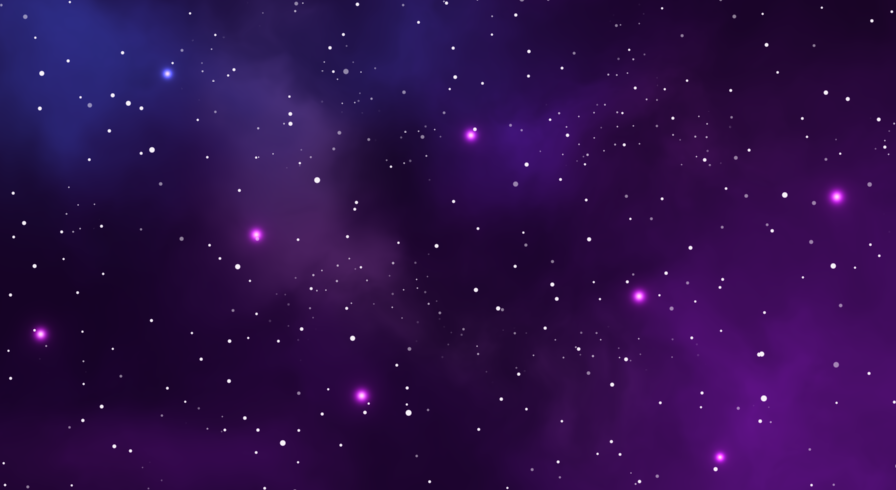
A Shadertoy shader for this texture:

```glsl
// Deep violet nebula with blue haze, dusty lanes, sharp white stars and glowing magenta suns.

float hash(vec2 p) {
    vec3 q = fract(vec3(p.xyx) * 0.1031);
    q += dot(q, q.yzx + 33.33);
    return fract((q.x + q.y) * q.z);
}

float noise(vec2 p) {
    vec2 i = floor(p), f = fract(p);
    f = f * f * f * (f * (f * 6.0 - 15.0) + 10.0);
    return mix(mix(hash(i), hash(i + vec2(1, 0)), f.x),
               mix(hash(i + vec2(0, 1)), hash(i + vec2(1, 1)), f.x), f.y);
}

float fbm(vec2 p) {
    float sum = 0.0, amp = 0.5;
    for (int i = 0; i < 5; i++) {
        sum += amp * noise(p);
        p = mat2(1.6, 1.2, -1.2, 1.6) * p + 17.3;
        amp *= 0.48;
    }
    return sum;
}

// Soft elliptical cloud
float blob(vec2 p, vec2 center, vec2 size) {
    vec2 d = (p - center) / size;
    return exp(-dot(d, d));
}

float segment(vec2 p, vec2 a, vec2 b) {
    vec2 ab = b - a;
    return length(p - a - ab * clamp(dot(p - a, ab) / dot(ab, ab), 0.0, 1.0));
}

vec3 nebula(vec2 p) {
    vec2 warp = vec2(fbm(p * 3.0 + 4.0), fbm(p * 3.0 + 41.0)) - 0.5;
    vec2 q = p + 0.28 * warp;
    float wisps = smoothstep(0.25, 0.72, fbm(q * 4.5 + 9.0));
    float billow = smoothstep(0.22, 0.75, fbm(q * 2.2 + 23.0));

    // Purple body, brighter to the right and below
    vec3 col = vec3(0.095, 0.012, 0.165);
    col += vec3(0.10, 0.022, 0.13) * (0.25 + billow) * smoothstep(0.1, 1.3, p.x);
    col += vec3(0.17, 0.035, 0.22) * blob(q, vec2(1.62, 0.17), vec2(0.42, 0.24)) * (0.5 + 0.5 * billow);
    col += vec3(0.10, 0.02, 0.12) * blob(q, vec2(0.25, 0.03), vec2(0.35, 0.13));
    col += vec3(0.12, 0.045, 0.24) * blob(q, vec2(1.07, 0.77), vec2(0.15, 0.16)) * (0.5 + 0.6 * wisps);

    // Blue haze along the top left
    float blue = blob(q, vec2(0.25, 0.88), vec2(0.42, 0.21))
               + 0.65 * blob(q, vec2(0.86, 0.94), vec2(0.22, 0.18));
    col += vec3(0.08, 0.165, 0.36) * blue * (0.65 + 0.4 * billow);

    // Mauve dust lane and the cloud at upper right
    float lane = min(segment(q, vec2(0.54, 0.95), vec2(0.58, 0.50)),
                     segment(q, vec2(0.58, 0.50), vec2(1.25, 0.20)));
    col += vec3(0.13, 0.095, 0.12) * exp(-lane * lane / 0.011) * (0.15 + 0.85 * wisps);
    col += vec3(0.11, 0.045, 0.10) * blob(q, vec2(1.50, 0.72), vec2(0.27, 0.20)) * (0.3 + 0.7 * wisps);

    // Dark voids
    col *= 1.0 - 0.4 * blob(q, vec2(1.83, 1.0), vec2(0.28, 0.2));
    col *= 1.0 - 0.3 * blob(q, vec2(0.72, 0.66), vec2(0.13, 0.12));
    return col * (0.88 + 0.2 * wisps);
}

// One sharp disc per occupied grid cell; returns its coverage
float stars(vec2 p, float cell, float share, vec2 radii, float seed) {
    vec2 id = floor(p / cell);
    vec2 key = id + seed;
    vec2 spot = (id + 0.1 + 0.8 * vec2(hash(key + 3.7), hash(key + 71.3))) * cell;
    float size = hash(key + 29.1);
    float r = mix(radii.x, radii.y, size * size * size);
    float px = 1.0 / iResolution.y;
    float disc = 1.0 - smoothstep(r - px, r + px, length(p - spot));
    float alpha = hash(key + 53.9) < 0.25 ? 0.5 : 0.97;
    return disc * alpha * step(hash(key + 11.5), share);
}

void mainImage(out vec4 fragColor, in vec2 fragCoord) {
    vec2 p = fragCoord / iResolution.y;
    float aspect = iResolution.x / iResolution.y;
    vec3 col = nebula(p);

    // Glowing suns, spread by a golden ratio sequence
    for (int i = 0; i < 8; i++) {
        float n = float(i);
        vec2 spot = vec2((n + 0.2 + 0.6 * hash(vec2(n, 5.0))) / 8.0 * aspect,
                         mix(0.06, 0.92, fract(n * 0.618 + 0.3)));
        float d = length(p - spot) / mix(0.7, 1.25, hash(vec2(n, 19.0)));
        vec3 tint = i == 1 ? vec3(0.35, 0.4, 1.0) : vec3(0.75, 0.1, 0.8);
        col += tint * (0.9 * exp(-d * d / 0.00016) + 0.4 * exp(-d / 0.016));
        col = mix(col, vec3(1.0, 0.85, 0.97), exp(-d * d / 0.00004));
    }

    // Scattered stars, then faint dust gathered in clusters
    float light = stars(p, 0.11, 0.65, vec2(0.0028, 0.0062), 7.0);
    light = max(light, stars(p + 0.037, 0.075, 0.55, vec2(0.0022, 0.0042), 131.0));
    float cluster = smoothstep(0.68, 0.8, noise(p * 7.0 + 60.0));
    light = max(light, 0.7 * cluster * stars(p, 0.026, 0.4, vec2(0.0014, 0.0024), 257.0));
    col = mix(col, vec3(1.0, 0.98, 1.0), light);

    fragColor = vec4(clamp(col, 0.0, 1.0), 1.0);
}
```
